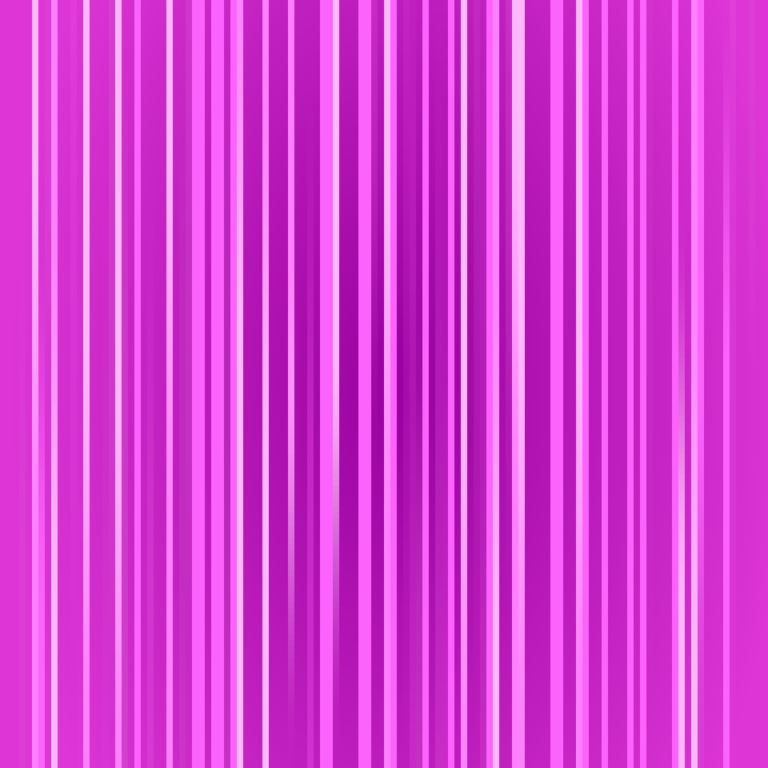
Write a three.js fragment shader that draws this background.

```glsl
// Vertical pink and pale stripes of irregular spacing over a magenta glow with a dark centre.
varying vec2 vUv;

const float COLUMNS = 120.0;
const float SLOT = 4.0; // columns per slot, each slot holding at most one stripe

float hash(float n, float salt) {
  vec3 p = fract(vec3(n * 7.3 + 1.7, salt * 13.9 + 5.1, n * 3.1 + salt) * vec3(0.1031, 0.1030, 0.0973));
  p += dot(p, p.yzx + 33.33);
  return fract((p.x + p.y) * p.z);
}

// Slow rise or fall along the height of one column
float ramp(float column, float y, float salt) {
  float along = hash(column, salt) < 0.5 ? y : 1.0 - y;
  float middle = mix(0.1, 0.65, hash(column, salt + 1.0));
  return smoothstep(middle - 0.28, middle + 0.28, along);
}

// 1 where the column belongs to its slot's stripe, one or two columns wide
float stripeMask(float column) {
  float slot = floor(column / SLOT);
  float start = floor(hash(slot, 1.0) * 3.0);
  float width = hash(slot, 2.0) < 0.36 ? 2.0 : 1.0;
  float place = column - slot * SLOT - start;
  float present = step(hash(slot, 3.0), 0.96);
  float inside = step(1.0, slot) * step(slot, COLUMNS / SLOT - 2.0);
  return present * inside * step(0.0, place) * step(place, width - 0.5);
}

vec3 columnColor(float column, float y, vec3 ground) {
  // Faint veils between the stripes
  float veil = step(0.72, hash(column, 4.0)) * ramp(column, y, 5.0);
  vec3 veilColor = mix(vec3(0.78, 0.36, 0.76), vec3(0.96, 0.30, 0.94), hash(column, 7.0));
  vec3 color = mix(ground, veilColor, veil * mix(0.08, 0.4, hash(column, 8.0)));

  // Bright stripes, some paler and some fading out
  float pale = step(0.58, hash(column, 9.0)) * mix(0.35, 1.0, ramp(column, y, 10.0));
  vec3 bright = mix(vec3(0.99, 0.39, 0.99), vec3(1.0, 0.72, 0.99), pale);
  float fade = hash(column, 12.0) < 0.24 ? ramp(column, y, 13.0) : 1.0;
  return mix(color, bright, stripeMask(column) * fade);
}

void main() {
  // Background glow, stretched upwards
  float distanceOut = length((vUv - vec2(0.52, 0.5)) * vec2(1.0, 0.55));
  vec3 ground = mix(vec3(0.59, 0.0, 0.62), vec3(0.87, 0.21, 0.84), min(distanceOut / 0.51, 1.0));

  // Fades advance in small steps; neighbouring columns meet at a softened edge
  float y = (floor(vUv.y * COLUMNS) + 0.5) / COLUMNS;
  float x = vUv.x * COLUMNS;
  float edge = floor(x + 0.5);
  vec3 left = columnColor(edge - 1.0, y, ground);
  vec3 right = columnColor(edge, y, ground);
  gl_FragColor = vec4(mix(left, right, smoothstep(-0.12, 0.12, x - edge)), 1.0);
}
```
